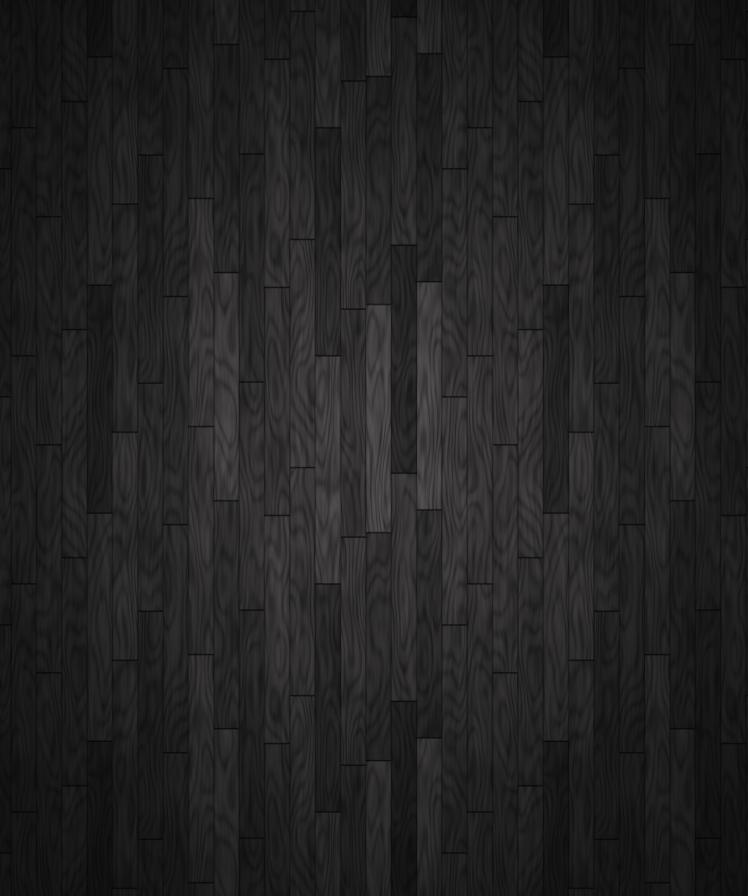
This texture is drawn by a Shadertoy shader. Its source:

```glsl
// Dark charcoal wood floor: narrow upright boards with staggered butt joints.
// Each board has its own tone and a grain made of contours of stretched
// gradient noise; a soft central glow falls off towards the corners.

// Lengths are in units of the canvas height.
const float BOARD_WIDTH  = 0.02828;
const float BOARD_LENGTH = 0.25456;
const float FIRST_EDGE   = 0.0124;
const int   COLUMNS      = 18;      // columns before the layout repeats

const vec3  WOOD_TINT    = vec3(1.0, 0.965, 0.985);
const float EDGE_LIGHT   = 0.047;
const float GLOW_LIGHT   = 0.170;
const float GLOW_FALLOFF = 1.05;

const float RING_COUNT     = 5.0;
const float RING_CONTRAST  = 0.24;
const float FIBRE_CONTRAST = 0.26;
const float SHADE_CONTRAST = 0.22;
const float SEAM_WIDTH     = 0.0006;
const float SIDE_SEAM      = 0.30;
const float END_SEAM       = 0.58;

// Joint position of each column, as a fraction of the board length.
const float JOINT[COLUMNS] = float[COLUMNS](
    0.56, 0.95, 0.445, 0.25, 0.895, 0.68, 0.30, 0.87, 0.195,
    0.675, 0.26, 0.05, 0.56, 0.355, 0.335, 0.075, 0.235, 0.74);

// Tone of the two alternating boards in each column.
const vec2 TONE[COLUMNS] = vec2[COLUMNS](
    vec2(0.95, 1.00), vec2(1.00, 1.00), vec2(0.95, 1.05),
    vec2(1.05, 0.75), vec2(1.00, 1.10), vec2(0.85, 0.95),
    vec2(0.90, 0.90), vec2(1.15, 1.05), vec2(0.90, 1.20),
    vec2(0.85, 0.95), vec2(1.10, 0.95), vec2(0.98, 1.05),
    vec2(0.80, 1.15), vec2(1.00, 0.90), vec2(0.85, 1.25),
    vec2(0.98, 0.70), vec2(0.80, 1.22), vec2(0.95, 1.05));

vec2 hashGradient(vec2 cell) {
    vec3 h = fract(cell.xyx * vec3(0.1031, 0.1030, 0.0973));
    h += dot(h, h.yzx + 33.33);
    float angle = 6.2832 * fract((h.x + h.y) * h.z);
    return vec2(cos(angle), sin(angle));
}

float gradientNoise(vec2 p) {
    vec2 i = floor(p), f = p - i;
    vec2 u = f * f * f * (f * (f * 6.0 - 15.0) + 10.0);
    vec2 e = vec2(0.0, 1.0);
    float a = dot(hashGradient(i), f);
    float b = dot(hashGradient(i + e.yx), f - e.yx);
    float c = dot(hashGradient(i + e.xy), f - e.xy);
    float d = dot(hashGradient(i + e.yy), f - e.yy);
    return mix(mix(a, b, u.x), mix(c, d, u.x), u.y);
}

// Grain brightness around 1; q is measured in board widths.
float woodGrain(vec2 q, vec2 seed) {
    vec2 shift = seed * vec2(17.37, 41.73) + 5.4;
    float flow  = gradientNoise(q * vec2(1.15, 0.24) + shift);
    float waver = gradientNoise(q * vec2(2.6, 0.8) + shift.yx);
    float field = RING_COUNT * (flow + 0.35 * q.x) + 0.35 * waver;
    float ring  = 0.5 + 0.5 * sin(6.2832 * field);

    // Fine fibres bend along with the rings.
    float bend  = q.x + 0.35 * flow;
    float fibre = gradientNoise(vec2(bend * 7.0, q.y * 0.55) + shift * 1.7)
                + 0.6 * gradientNoise(vec2(bend * 15.0, q.y * 1.3) + shift * 2.3);
    float shade = gradientNoise(q * vec2(1.6, 0.35) + shift * 3.1);
    return 1.0 + RING_CONTRAST * (0.45 - (1.0 - ring) * (1.0 - ring))
               + FIBRE_CONTRAST * fibre + SHADE_CONTRAST * shade;
}

float seamLine(float dist, float pixel) {
    return 1.0 - smoothstep(0.0, SEAM_WIDTH + pixel, dist);
}

void mainImage(out vec4 fragColor, in vec2 fragCoord) {
    float pixel = 1.0 / iResolution.y;
    vec2 uv = fragCoord / iResolution.xy;
    vec2 p = vec2(fragCoord.x, iResolution.y - fragCoord.y) * pixel;

    // Find the board and the position inside it.
    float across = (p.x - FIRST_EDGE) / BOARD_WIDTH;
    int column = int(mod(floor(across), float(COLUMNS)));
    float along = p.y / BOARD_LENGTH - JOINT[column];
    float parity = mod(floor(along), 2.0);
    vec2 inside = fract(vec2(across, along));

    // Board tone and grain.
    vec2 q = inside * vec2(1.0, BOARD_LENGTH / BOARD_WIDTH);
    float wood = mix(TONE[column].x, TONE[column].y, parity);
    wood *= woodGrain(q, vec2(float(column), parity));

    // Seams along the sides and across the ends.
    vec2 edge = min(inside, 1.0 - inside) * vec2(BOARD_WIDTH, BOARD_LENGTH);
    wood *= 1.0 - SIDE_SEAM * seamLine(edge.x, pixel);
    wood *= 1.0 - END_SEAM * seamLine(edge.y, pixel);

    // Central glow.
    vec2 c = 2.0 * uv - 1.0;
    float light = EDGE_LIGHT + GLOW_LIGHT * exp(-GLOW_FALLOFF * dot(c, c));

    fragColor = vec4(WOOD_TINT * light * wood, 1.0);
}
```
